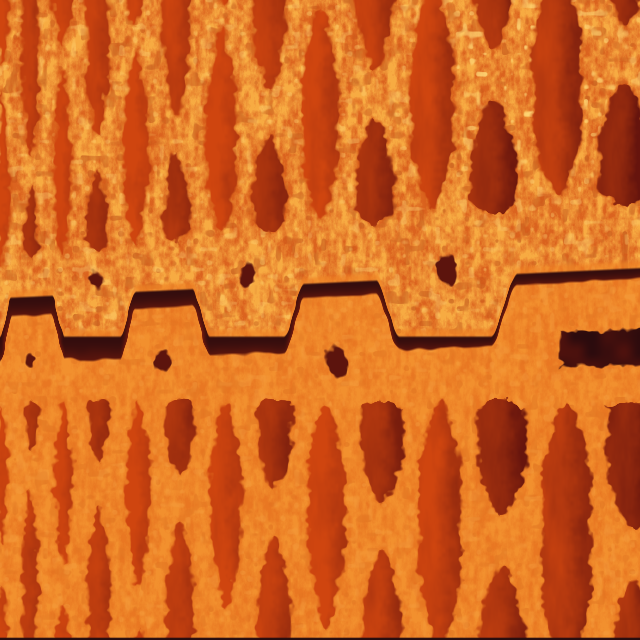
Write a three.js fragment shader that draws this texture.

```glsl
// Two interlocking courses of hollow fired-clay brick with slotted cores and a stepped dark joint.
varying vec2 vUv;

float hash(vec2 p) {
  vec3 q = fract(vec3(p.xyx) * 0.1031);
  q += dot(q, q.yzx + 33.33);
  return fract((q.x + q.y) * q.z);
}

float noise(vec2 p) {
  vec2 i = floor(p), f = fract(p);
  f *= f * (3.0 - 2.0 * f);
  return mix(mix(hash(i), hash(i + vec2(1, 0)), f.x),
             mix(hash(i + vec2(0, 1)), hash(i + 1.0), f.x), f.y);
}

float fbm(vec2 p) {
  float sum = 0.0, gain = 0.5;
  for (int o = 0; o < 4; o++) {
    sum += gain * noise(p);
    p = p * 2.03 + 17.0;
    gain *= 0.5;
  }
  return sum / 0.9375;
}

// Columns widen to the right; columnX and columnAt are inverses.
float columnX(float i) { return 0.048 + 0.0469 * i + 0.00254 * i * i; }
float columnAt(float x) {
  return (sqrt(0.0022 + 0.01016 * (x - 0.048)) - 0.0469) / 0.00508;
}

// Upright slot from y0 to y1, narrowing over the lengths lo and hi.
float slot(vec2 p, float y0, float y1, float w, float lo, float hi) {
  float taper = clamp(min((p.y - y0) / lo, (y1 - p.y) / hi), 0.0, 1.0);
  return max(abs(p.x) - w * pow(taper, 0.6), max(y0 - p.y, p.y - y1));
}

float cover(float d) { return 1.0 - smoothstep(-0.0025, 0.0025, d); }

void main() {
  vec2 p = vUv;
  vec2 rough = p + 0.010 * (vec2(noise(p * 65.0), noise(p * 65.0 + 40.0)) - 0.5)
                 + 0.006 * (vec2(noise(p * 150.0), noise(p * 150.0 + 80.0)) - 0.5);

  // Slotted cores: odd columns hold one long slot, even ones two short slots
  float core = 1.0, across = 0.0, dim = 0.0;
  for (int c = -1; c < 13; c++) {
    float i = float(c), w = 0.0125 + 0.0023 * i;
    bool odd = mod(i + 2.0, 2.0) > 0.5;
    bool upper = p.y > 0.48;
    vec2 q = rough - vec2(columnX(i) + (upper ? 0.0 : 0.0013 * i), 0.0);
    float a, b, top;
    if (upper && odd) {
      a = slot(q, 0.594 + 0.0091 * i, 0.870 + 0.0169 * i, w, 0.10, 0.13);
      b = slot(q, 0.915 + 0.0156 * i, 1.3, w, 0.07, 0.1);
    } else if (upper) {
      top = 0.753 + 0.0172 * i;
      a = slot(q, 0.594 + 0.0072 * i, 0.711 + 0.013 * i, w, 0.018, 0.09);
      b = slot(q, top, top + 0.35, w, 0.10, 0.12);
    } else if (odd) {
      top = 0.069 - 0.0169 * i;
      a = slot(q, 0.134 - 0.0169 * i, 0.370, w, 0.13, 0.10);
      b = slot(q, top - 0.3, top, w, 0.1, 0.07);
    } else {
      top = 0.232 - 0.0115 * i;
      a = slot(q, 0.297 - 0.0102 * i, 0.375, w * 1.05, 0.07, 0.012);
      b = slot(q, top - 0.28, top, w, 0.10, 0.10);
    }
    float d = min(a, b);
    if (d < core) {
      core = d;
      across = q.x / w;
      dim = odd ? 0.0 : 0.25 * step(a, b) + 0.12;
    }
  }

  // Stepped joint between the courses
  float u = columnAt(p.x + 0.003 * (noise(p * 60.0) - 0.5));
  float tooth = min(u, 11.04) / 3.68;
  float raised = 1.0 - smoothstep(0.66, 1.08, abs(fract(tooth + 0.5) - 0.5) * 3.68);
  float upperEdge = mix(0.474, 0.534 + 0.047 * p.x, raised);
  float lowerEdge = mix(0.435 + 0.03 * p.x, 0.504 + 0.062 * p.x, raised)
                  + 0.007 * (noise(p * 55.0 + 7.0) - 0.5) * (1.0 - 0.6 * raised);
  float joint = max(p.y - upperEdge, lowerEdge - p.y);

  // Round bores in each tooth, and the wide void at the right
  float bore = 1.0;
  for (int j = 0; j < 3; j++) {
    float k = float(j);
    float xUp = columnX(3.65 * k + 1.92), xDown = columnX(3.66 * k);
    vec2 up = (rough - vec2(xUp, 0.56 + 0.025 * xUp)) * vec2(1.15, 0.8);
    vec2 down = (rough - vec2(xDown, 0.436)) * vec2(1.1, 0.85);
    bore = min(bore, min(length(up) - 0.011 - 0.003 * k,
                         length(down) - 0.009 - 0.005 * k));
  }
  vec2 box = abs(rough - vec2(0.96, 0.457 + 0.05 * (p.x - 0.95))) - vec2(0.085, 0.027);
  float cavity = max(box.x, box.y);

  // Clay: vertical drag streaks, grit, pits and glints
  float streak = fbm(p * vec2(110.0, 28.0));
  float grit = fbm(p * vec2(130.0, 95.0) + 31.0);
  float tone = 0.55 + 1.3 * (streak - 0.5) + 1.5 * (grit - 0.5) + 0.25 * (fbm(p * 7.0) - 0.5);
  vec3 clay = mix(vec3(0.86, 0.39, 0.12), vec3(0.97, 0.67, 0.26), clamp(tone, 0.0, 1.0));
  clay = mix(clay, vec3(0.70, 0.25, 0.06), 0.65 * smoothstep(0.70, 0.86, noise(p * 85.0 + 3.0)) * grit);
  float sparkle = 0.35 + 0.65 * exp(-70.0 * dot(p - vec2(0.83, 0.88), p - vec2(0.83, 0.88)));
  clay = mix(clay, vec3(1.0, 0.86, 0.48), sparkle * smoothstep(0.68, 0.9, noise(p * 95.0 + 60.0)));
  clay = mix(clay, vec3(0.82, 0.34, 0.08), 0.5 * (1.0 - smoothstep(0.0, 0.008, core)));
  float lip = 1.0 - smoothstep(0.006, 0.016, p.y - upperEdge);
  clay = mix(clay, vec3(0.94, 0.51, 0.14), 0.65 * lip);

  // Recesses, darker toward the right wall and the right of the canvas
  float shade = dim + 0.32 * smoothstep(-0.3, 1.0, across) * (0.4 + p.x)
              + 0.25 * smoothstep(0.5, 1.0, p.x) + 0.35 * (fbm(p * vec2(45.0, 14.0)) - 0.5);
  vec3 recess = mix(vec3(0.81, 0.27, 0.06), vec3(0.40, 0.08, 0.05), clamp(shade, 0.0, 1.0));
  vec3 color = mix(clay, recess, cover(core));

  float depth = clamp((upperEdge - p.y) / (upperEdge - lowerEdge), 0.0, 1.0);
  float slope = 4.0 * raised * (1.0 - raised);
  vec3 gap = mix(vec3(0.20, 0.05, 0.05), vec3(0.48, 0.11, 0.05), 0.6 * depth * depth + 0.4 * slope);
  color = mix(color, gap, cover(joint));
  color = mix(color, vec3(0.36, 0.08, 0.05), cover(bore));
  color = mix(color, mix(vec3(0.16, 0.04, 0.05), vec3(0.42, 0.09, 0.05), noise(p * 40.0) * 0.6), cover(cavity));
  color = mix(color, vec3(0.15, 0.05, 0.06), 1.0 - smoothstep(0.002, 0.005, p.y));

  gl_FragColor = vec4(color, 1.0);
}
```
